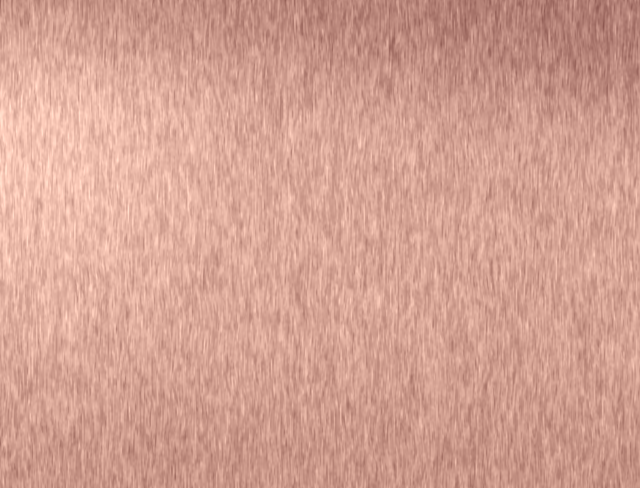
This texture is drawn by a Shadertoy shader. Its source:

```glsl
// Brushed copper sheet: fine vertical scratches over a soft uneven sheen.
// Stretched, column-staggered value noise forms the grain, with sparse crisp
// glints on top; smooth falloffs light the left and shade the top and bottom.

#define COPPER vec3(0.853, 0.657, 0.596)
#define TONE_RAMP vec3(1.0, 1.035, 0.965)
#define FINE_GRAIN 0.155
#define MEDIUM_GRAIN 0.045
#define BROAD_GRAIN 0.025
#define SPECKLE 0.055
#define GLINT 0.065
#define WAVER 0.006
#define GLOW 0.115
#define TOP_SHADE 0.105
#define BOTTOM_SHADE 0.06

float hash(vec2 p)
{
    return fract(sin(dot(p, vec2(12.9898, 78.233))) * 43758.5453);
}

// Smooth noise along one column, shifted so that scratch ends do not line up
float columnNoise(float column, float y, float seed)
{
    y += 17.0 * hash(vec2(column, seed));
    float cell = floor(y);
    float blend = smoothstep(0.0, 1.0, fract(y));
    return mix(hash(vec2(column + seed, cell)),
               hash(vec2(column + seed, cell + 1.0)), blend);
}

// Scratches centred on zero; density counts cells per canvas height
float scratches(vec2 uv, vec2 density, float seed)
{
    vec2 p = uv * density;
    float column = floor(p.x);
    float blend = smoothstep(0.0, 1.0, fract(p.x));
    return mix(columnNoise(column, p.y, seed),
               columnNoise(column + 1.0, p.y, seed), blend) - 0.5;
}

// Only the strongest scratches, light or dark, with crisp sides
float glints(vec2 uv, vec2 density, float seed)
{
    float n = scratches(uv, density, seed);
    return sign(n) * smoothstep(0.22, 0.45, abs(n));
}

// Large-scale light across the sheet, p from 0 to 1 on both axes
float sheen(vec2 p)
{
    vec2 fromGlow = (p - vec2(0.0, 0.67)) / vec2(0.32, 0.29);
    float glow = GLOW * exp(-dot(fromGlow, fromGlow));
    float top = smoothstep(0.76, 1.08, p.y + 0.12 * p.x);
    float bottom = 1.0 - smoothstep(0.0, 0.38, p.y);
    return glow - top * (TOP_SHADE + 0.04 * p.x)
         - bottom * BOTTOM_SHADE - 0.015 * p.x;
}

void mainImage(out vec4 fragColor, in vec2 fragCoord)
{
    vec2 uv = fragCoord / iResolution.y;
    vec2 p = fragCoord / iResolution.xy;

    // Let the scratches lean a little, differently from place to place
    vec2 brushed = uv;
    brushed.x += WAVER * scratches(uv, vec2(14.0, 14.0), 31.0);

    // Grain, from hairlines to faint wide streaks
    float grain = FINE_GRAIN * scratches(brushed, vec2(310.0, 52.0), 3.0)
                + MEDIUM_GRAIN * scratches(brushed, vec2(150.0, 24.0), 11.0)
                + BROAD_GRAIN * scratches(uv, vec2(38.0, 12.0), 23.0)
                + SPECKLE * scratches(uv, vec2(230.0, 150.0), 41.0)
                + GLINT * glints(brushed, vec2(260.0, 38.0), 53.0);

    vec3 color = COPPER + TONE_RAMP * (sheen(p) + grain);

    // Cooler reflection toward the upper right
    color.b += 0.012 * p.x * smoothstep(0.5, 1.0, p.y);

    fragColor = vec4(clamp(color, 0.0, 1.0), 1.0);
}
```
